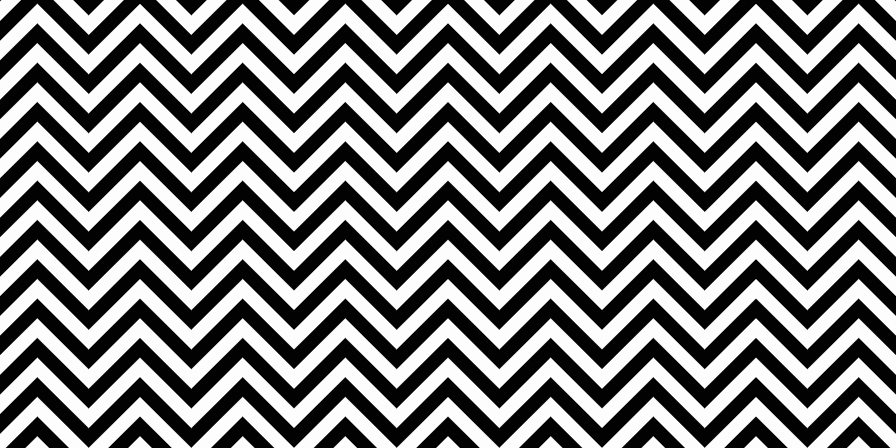
Reproduce this pattern procedurally as a Shadertoy shader.

```glsl
// Black and white chevron stripes: a triangle wave in x shifts a periodic
// stack of equal bands in y. Lengths are fractions of the canvas height,
// and band edges are smoothed by their perpendicular distance.

const float ZIGZAG_WIDTH  = 0.22917; // one full zigzag across
const float ZIGZAG_HEIGHT = 0.1137;  // drop from peak to valley
const float PEAK_X        = 0.3125;  // position of one peak
const float BAND_PERIOD   = 0.08776; // one dark plus one light band
const float FIRST_BAND    = 0.0521;  // depth of a dark band's top at a peak
const float DARK_SHARE    = 0.5;     // dark part of each period
const float EDGE_PIXELS   = 1.0;     // width of the smoothed edge
const vec3  DARK  = vec3(0.008);
const vec3  LIGHT = vec3(0.994);

// Triangle wave: 0 at peaks, 1 at valleys
float zigzag(float x) {
    float cycle = (x - PEAK_X) / ZIGZAG_WIDTH;
    return 2.0 * abs(cycle - floor(cycle + 0.5));
}

// Signed distance to the nearest band edge, negative inside the dark band
float bandDistance(vec2 p) {
    float depth = 1.0 - p.y - ZIGZAG_HEIGHT * zigzag(p.x);
    float phase = (depth - FIRST_BAND) / BAND_PERIOD;
    float fromCenter = abs(fract(phase - 0.5 * DARK_SHARE + 0.5) - 0.5);
    float slope = 2.0 * ZIGZAG_HEIGHT / ZIGZAG_WIDTH;
    return (fromCenter - 0.5 * DARK_SHARE) * BAND_PERIOD * inversesqrt(1.0 + slope * slope);
}

void mainImage(out vec4 fragColor, in vec2 fragCoord) {
    vec2 p = fragCoord / iResolution.y;
    float edgeWidth = EDGE_PIXELS / iResolution.y;
    float light = clamp(bandDistance(p) / edgeWidth + 0.5, 0.0, 1.0);
    fragColor = vec4(mix(DARK, LIGHT, light), 1.0);
}
```
